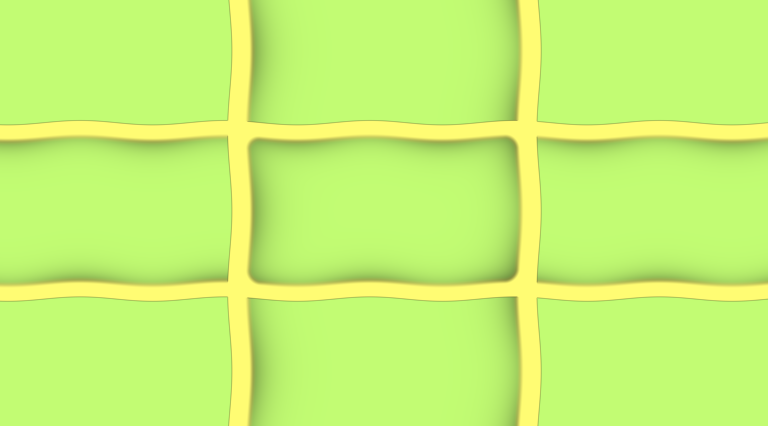
Reproduce this pattern procedurally as a WebGL 1 fragment shader.

```glsl
precision mediump float;
// Green panels in a three by three layout, parted by wavy yellow bands.
// Cosine waves bend the axes; distances to the bands' inner edges give
// the soft inset shadows of the middle row and the middle column.

uniform vec2 u_resolution;

const float TAU = 6.2831853;
const vec3 GREEN = vec3(0.76, 0.99, 0.45);
const vec3 YELLOW = vec3(1.0, 0.99, 0.45);

// Lengths are fractions of the canvas height.
const vec2 CENTRE = vec2(0.001, 0.005);
const vec2 INNER_HALF = vec2(0.317, 0.171);
const vec2 OUTER_HALF = vec2(0.363, 0.207);
const vec2 WAVE_PERIOD = vec2(0.376, 0.340);
const vec2 WAVE_HEIGHT = vec2(0.0050, 0.0052);
const vec2 SHADOW_REACH = vec2(0.034, 0.022);
const float SHADOW_DEPTH = 0.32;
const float CORNER_RADIUS = 0.03;

// Sideways bend of the vertical bands (x) and of the horizontal ones (y).
vec2 bandWave(vec2 p) {
  return cos(TAU * vec2(p.y, p.x + 0.034) / WAVE_PERIOD);
}

// Depth inside a rounded corner, from the depths along both axes.
float roundedDepth(vec2 depth, float radius) {
  vec2 q = radius - depth;
  return radius - length(max(q, 0.0)) - min(max(q.x, q.y), 0.0);
}

// Yellow rim turning into a green floor that is darkest beside the rim.
vec3 insetColor(float depth, float shadow) {
  vec3 base = mix(YELLOW, GREEN, smoothstep(-0.001, 0.012, depth));
  return base * (1.0 - shadow * smoothstep(-0.006, 0.006, depth));
}

// Antialiased hairline where the distance is zero.
vec2 hairline(vec2 dist, float pixel) {
  return 1.0 - smoothstep(0.0, 0.0015 + pixel * 0.5, abs(dist));
}

void main() {
  float pixel = 1.0 / u_resolution.y;
  vec2 p = (gl_FragCoord.xy - 0.5 * u_resolution) * pixel - CENTRE;

  // Bend the axes, then fold both halves together.
  vec2 wave = bandWave(p);
  vec2 bent = p - WAVE_HEIGHT * wave;
  vec2 inner = INNER_HALF - abs(bent);
  vec2 outer = abs(bent) - OUTER_HALF;
  vec2 beyond = smoothstep(vec2(-0.7 * pixel), vec2(0.7 * pixel), outer);

  // Shadows deepen where a band bulges into the panel.
  vec2 bulge = 1.0 - 0.25 * wave * sign(bent);
  vec2 shadow = SHADOW_DEPTH * bulge * exp(-max(inner, 0.0) / SHADOW_REACH);
  float bothShadows = shadow.x + shadow.y - shadow.x * shadow.y;

  // Middle panel, then middle column and row, then plain corner panels.
  vec3 color = insetColor(roundedDepth(inner, CORNER_RADIUS), bothShadows);
  color = mix(color, insetColor(inner.x, shadow.x), beyond.y);
  vec3 rowColor = insetColor(inner.y, shadow.y);
  color = mix(color, mix(rowColor, GREEN, beyond.y), beyond.x);

  // Thin dark outlines on the outer edges, broken at the crossings.
  vec2 inBand = (1.0 - beyond) * (1.0 - smoothstep(-pixel, pixel, inner));
  vec2 outline = hairline(outer, pixel) * (1.0 - inBand.yx);
  color *= 1.0 - 0.22 * max(outline.x, outline.y);

  gl_FragColor = vec4(color, 1.0);
}
```
